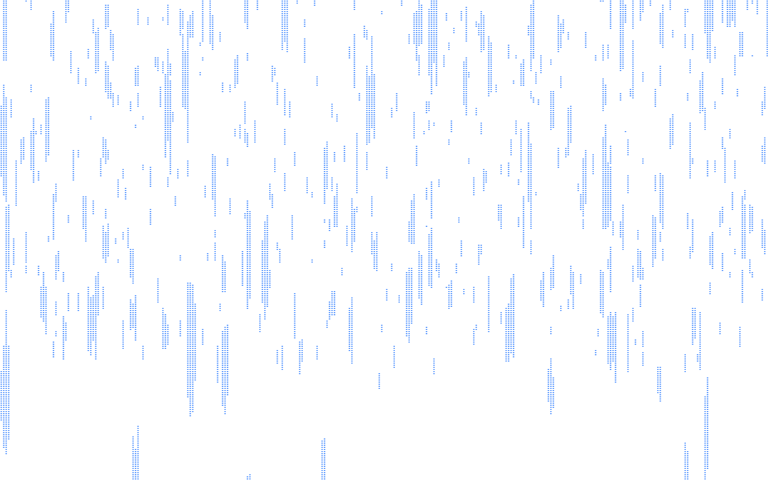
Reproduce this pattern procedurally as a WebGL 2 fragment shader.

```glsl
#version 300 es
precision highp float;
// Fine blue dots on white, strung into vertical streaks that thin out downward.
// Each grid cell asks three streak layers (short, medium, long bundles) whether
// it is lit; the lit dots are then averaged over the footprint of the pixel.

uniform vec2 u_resolution;
out vec4 outColor;

const vec3 PAPER = vec3(1.0);
const vec3 DOT_BLUE = vec3(0.15, 0.47, 1.0);
const vec2 GRID = vec2(193.0, 228.0);    // columns and rows per canvas height
const vec2 DOT_SIZE = vec2(0.56, 0.42);  // share of a cell
const float FOOTPRINT = 1.25;            // filter width in pixels

struct Layer {
    float groupWidth;   // columns that share one bundle
    float slotRows;     // rows that hold at most one streak
    vec2 lengthRange;   // streak length in rows
    vec2 widthRange;    // bundle width in columns
    float chance;       // probability that a slot is filled
    vec2 fade;          // heights between which the layer appears
};

const Layer SHORT_STREAKS = Layer(1.0, 18.0, vec2(2.0, 10.0), vec2(1.0, 1.0), 0.11, vec2(0.18, 0.36));
const Layer MEDIUM_STREAKS = Layer(4.0, 40.0, vec2(9.0, 27.0), vec2(1.0, 2.2), 0.30, vec2(0.10, 0.40));
const Layer LONG_BUNDLES = Layer(8.0, 64.0, vec2(26.0, 56.0), vec2(1.6, 4.4), 0.15, vec2(-0.60, 0.20));

// Integer hash: three values in 0..1 for a grid position and a seed
vec3 hash3(vec2 position, float seed) {
    uvec3 v = uvec3(ivec3(vec3(position, seed))) * 1664525u + 1013904223u;
    v.x += v.y * v.z;
    v.y += v.z * v.x;
    v.z += v.x * v.y;
    v ^= v >> 16u;
    v.x += v.y * v.z;
    v.y += v.z * v.x;
    v.z += v.x * v.y;
    return vec3(v >> 8u) / 16777216.0;
}

// 1 when the cell belongs to a streak of the layer
float streak(vec2 cell, Layer layer, float seed) {
    float group = floor(cell.x / layer.groupWidth);
    float shift = floor(hash3(vec2(group, 0.0), seed).x * layer.slotRows);
    float slot = floor((cell.y + shift) / layer.slotRows);
    float row = cell.y + shift - slot * layer.slotRows;
    float column = cell.x - group * layer.groupWidth;
    vec3 place = hash3(vec2(group, slot), seed + 1.0);
    vec3 shape = hash3(vec2(group, slot), seed + 2.0);

    // Fill fewer slots near the bottom
    float height = ((slot + 0.5) * layer.slotRows - shift) / GRID.y;
    float density = layer.chance * smoothstep(layer.fade.x, layer.fade.y, height);
    if (place.x >= density) return 0.0;

    // Columns taken by the bundle
    float width = mix(layer.widthRange.x, layer.widthRange.y, shape.x);
    float left = place.y * (layer.groupWidth - width);
    if (abs(column + 0.5 - left - 0.5 * width) > 0.5 * width + 0.01
        && floor(left + 0.5) != column) return 0.0;

    // Rows taken, with ragged ends from column to column
    float rows = mix(layer.lengthRange.x, layer.lengthRange.y, shape.y);
    float start = place.z * (layer.slotRows - rows);
    vec2 ragged = (hash3(vec2(cell.x, slot), seed + 3.0).xy - 0.5) * 0.5 * rows;
    return step(start + ragged.x, row) * step(row, start + rows + ragged.y);
}

float lit(vec2 cell) {
    float on = streak(cell, SHORT_STREAKS, 10.0);
    on = max(on, streak(cell, MEDIUM_STREAKS, 20.0));
    return max(on, streak(cell, LONG_BUNDLES, 30.0));
}

// Share of the filter box that is covered by the dot of a cell
float dotCoverage(vec2 center, vec2 box, vec2 cell) {
    vec2 middle = cell + 0.5;
    vec2 low = max(center - 0.5 * box, middle - 0.5 * DOT_SIZE);
    vec2 high = min(center + 0.5 * box, middle + 0.5 * DOT_SIZE);
    vec2 overlap = max(high - low, 0.0) / box;
    return overlap.x * overlap.y;
}

void main() {
    vec2 position = gl_FragCoord.xy / u_resolution.y * GRID;
    vec2 box = FOOTPRINT * GRID / u_resolution.y;
    vec2 home = floor(position);

    float ink = 0.0;
    for (int y = -1; y <= 1; y++) {
        for (int x = -1; x <= 1; x++) {
            vec2 cell = home + vec2(x, y);
            float coverage = dotCoverage(position, box, cell);
            if (coverage > 0.0) ink += coverage * lit(cell);
        }
    }
    outColor = vec4(mix(PAPER, DOT_BLUE, min(ink, 1.0)), 1.0);
}
```
